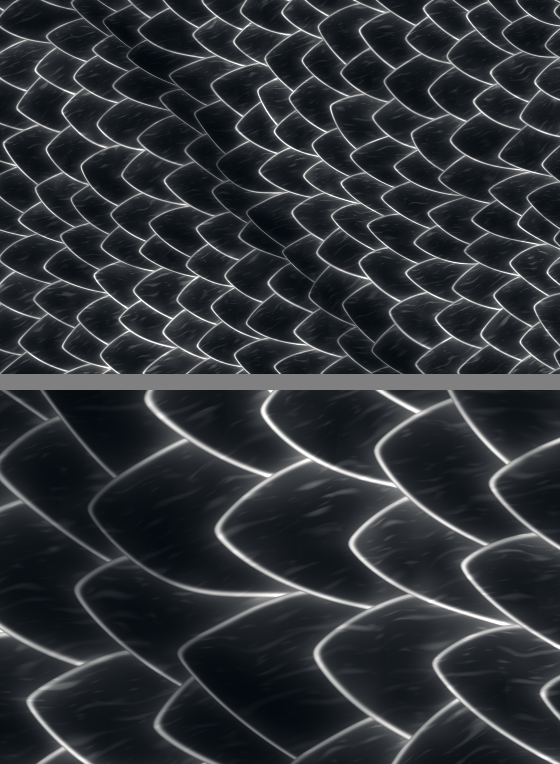
Top: the whole. Bottom: its middle third, enlarged.
A WebGL 1 fragment shader for this pattern:

```glsl
precision highp float;
uniform vec2 u_resolution;

// Lattice in canvas heights: narrow columns, each shifted up from the last
const float COLUMN_STEP = 0.037;
const float COLUMN_RISE = 0.094;
const float ROW_STEP = 0.309;

vec2 hash2(vec2 p) {
  vec2 s = vec2(dot(p, vec2(127.1, 311.7)), dot(p, vec2(269.5, 183.3)));
  return fract(sin(s) * 43758.5) * 2.0 - 1.0;
}

float gradientNoise(vec2 p) {
  vec2 i = floor(p);
  vec2 f = fract(p);
  vec2 u = f * f * f * (f * (f * 6.0 - 15.0) + 10.0);
  float a = dot(hash2(i), f);
  float b = dot(hash2(i + vec2(1.0, 0.0)), f - vec2(1.0, 0.0));
  float c = dot(hash2(i + vec2(0.0, 1.0)), f - vec2(0.0, 1.0));
  float d = dot(hash2(i + 1.0), f - 1.0);
  return mix(mix(a, b, u.x), mix(c, d, u.x), u.y);
}

vec2 rotate(vec2 p, float angle) {
  float c = cos(angle);
  float s = sin(angle);
  return vec2(c * p.x + s * p.y, c * p.y - s * p.x);
}

// Leaf with its tip at the origin, widening to the right
float leafDistance(vec2 q, float halfHeight, float taper) {
  float e = exp(-q.x / taper);
  float slope = halfHeight / taper * e;
  float y = sqrt(q.y * q.y + 0.00004) - 0.004;
  return (y - halfHeight * (1.0 - e)) / sqrt(1.0 + slope * slope);
}

// Brightness inside a scale: dark core, lit border, scratched streaks
float scaleSurface(vec2 q, float depth, vec2 seed) {
  vec2 grain = q + seed * 7.0;
  float bend = gradientNoise(grain * 24.0);
  vec2 along = rotate(grain, 0.35) + vec2(0.0, bend * 0.012);
  float streak = smoothstep(0.08, 0.55, gradientNoise(along * vec2(26.0, 120.0)));
  float scratch = smoothstep(0.15, 0.6, gradientNoise(along.yx * vec2(240.0, 60.0)));
  float upper = smoothstep(-0.035, 0.04, q.y);
  float border = exp(-depth / 0.014);
  float light = 0.055 + 0.045 * upper + 0.06 * max(bend, 0.0);
  light += border * (0.17 + 0.12 * bend);
  light += (streak * 0.2 + scratch * 0.13) * (0.3 + 0.5 * upper + 0.4 * border);
  return light * (1.0 + 0.22 * seed.x);
}

// Bright line just inside the edge, stronger on the lower side
float rimLight(vec2 q, float d, float wear) {
  float line = exp(-pow(abs(d + 0.0022) / 0.0024, 2.0));
  float side = mix(0.62, 0.42, smoothstep(-0.01, 0.02, q.y));
  return line * side * (1.0 + 0.7 * wear);
}

float scales(vec2 p, float pixel) {
  float light = 0.05;
  float firstColumn = floor(p.x / COLUMN_STEP) - 5.0;
  float sway = gradientNoise(p * 2.3 + 11.0);
  float wear = gradientNoise(p * 19.0 + 3.0);
  // Left to right, so each tip lies over the scales to its left
  for (int i = 0; i < 7; i++) {
    float column = firstColumn + float(i);
    float row = floor((p.y - COLUMN_RISE * column) / ROW_STEP + 0.5);
    vec2 seed = hash2(vec2(column, row));
    vec2 shape = hash2(vec2(row + 31.0, column + 17.0));
    vec2 tip = vec2(column * COLUMN_STEP, column * COLUMN_RISE + row * ROW_STEP);
    tip += seed * vec2(0.011, 0.012);
    float size = 1.04 + 0.16 * shape.x;
    vec2 q = rotate(p - tip, -0.06 + 0.2 * shape.y + 0.3 * sway) / size;
    float d = leafDistance(q, 0.1, 0.092) * size;
    float haze = exp(-max(d, 0.0) / 0.009) * (0.15 + 0.15 * wear);
    float surface = scaleSurface(q, max(-d, 0.0), seed) + rimLight(q, d, wear);
    light = mix(light + haze, surface, 1.0 - smoothstep(-pixel, pixel, d));
  }
  return light;
}

// Signed distance to a wavering diagonal crease
float creaseDistance(vec2 p, vec2 normal) {
  return dot(p - vec2(0.29, 0.9), normal) + 0.09 * gradientNoise(p * 3.0);
}

vec3 slateTint(float light) {
  vec3 cool = vec3(-0.02, 0.0, 0.022) * (1.0 - 1.5 * light);
  return clamp(vec3(light) + cool, 0.0, 1.0);
}

void main() {
  vec2 p = gl_FragCoord.xy / u_resolution.y;
  float pixel = 1.0 / u_resolution.y;

  // Squeeze the scales together along the crease
  vec2 normal = vec2(0.77, 0.64);
  float across = creaseDistance(p, normal);
  float crease = exp(-across * across / 0.005);
  vec2 drift = vec2(gradientNoise(p * 2.6), gradientNoise(p * 2.6 + 40.0));
  vec2 skin = p + drift * 0.05 + normal * across * crease * 0.4;

  float light = scales(skin, pixel);
  float shade = 1.0 + 0.35 * gradientNoise(p * 3.2 + 20.0);
  light *= shade * (1.0 - 0.45 * crease);
  gl_FragColor = vec4(slateTint(light), 1.0);
}
```
